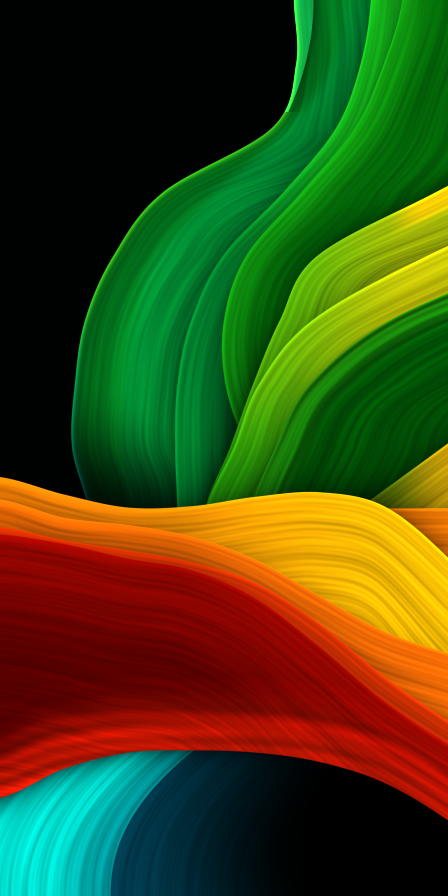
Give the GLSL for this background, as a Shadertoy shader.

```glsl
// Overlapping silky sheets: green and lime folds rise over black, an orange and
// red wave crosses below them, and a cyan fold fades out underneath.
// Each sheet is bounded by a spline edge and shaded by distance to that edge.

float gradientNoise(vec2 p) {
    vec2 cell = floor(p), f = p - cell, w = f * f * (3. - 2. * f);
    float n[4];
    for (int i = 0; i < 4; i++) {
        vec2 corner = vec2(i & 1, i >> 1);
        float angle = 6.2832 * fract(sin(dot(cell + corner, vec2(127.1, 311.7))) * 4375.8);
        n[i] = dot(vec2(cos(angle), sin(angle)), f - corner);
    }
    return mix(mix(n[0], n[1], w.x), mix(n[2], n[3], w.x), w.y);
}

// Signed distance to a Catmull-Rom edge with seven knots per canvas width
float edge(float along, float across, float k[9]) {
    float t = clamp(along * 7., 0., 7.999);
    int i = int(t);
    float f = t - float(i);
    float a = k[max(i - 1, 0)], b = k[i], c = k[i + 1], d = k[min(i + 2, 8)];
    float c1 = .5 * (c - a), c2 = a - 2.5 * b + 2. * c - .5 * d;
    float c3 = .5 * (d - a) + 1.5 * (b - c);
    float slope = 7. * (c1 + f * (2. * c2 + 3. * f * c3));
    return (across - b - f * (c1 + f * (c2 + f * c3))) / sqrt(1. + slope * slope);
}

float cover(float d) {
    float soft = .8 / iResolution.x;
    return smoothstep(-soft, soft, d);
}

// Fine fibres that run along an edge
float fibres(float d, float along) {
    return 1. + .22 * gradientNoise(vec2(d * 55., along * 2.))
              + .2 * gradientNoise(vec2(d * 140., along * 4. + 9.));
}

// Lays a fibrous sheet over the colour, with a cast shadow and a lit rim
void lay(inout vec3 col, vec3 sheet, float d, float along, float shadow) {
    col *= 1. - shadow * exp(min(d, 0.) / .035);
    sheet *= fibres(d, along) + .35 * exp(-max(d, 0.) / .006);
    col = mix(col, sheet, cover(d));
}

void mainImage(out vec4 fragColor, in vec2 fragCoord) {
    vec2 p = fragCoord / iResolution.xy * vec2(1, 2);
    float x = p.x, y = p.y, down = 2. - y;
    float right = smoothstep(.62, .94, x), rise = smoothstep(.9, 1.25, y);
    vec3 col = vec3(0, .003, .003);

    // Left green sheet, with a soft inner fold and a pale strip at the top
    float d = edge(down, x, float[9](.656, .661, .607, .365, .253, .19, .167, .161, .198));
    float inner = edge(down, x, float[9](.768, .74, .633, .477, .344, .294, .273, .271, .286));
    vec3 sheet = mix(vec3(0, .36, .08), vec3(.01, .52, .14), smoothstep(0., .11, d));
    sheet = mix(sheet, vec3(0, .59, .23), .75 * smoothstep(-.015, .025, inner));
    float strip = .7 - .9 * down * down - x, top = step(down, .25);
    sheet *= 1. - .4 * top * exp(-abs(strip) / .012);
    sheet = mix(sheet, vec3(.05, .66, .28), top * cover(strip));
    sheet *= mix(.22, 1., smoothstep(.86, 1.17, y + .5 * max(d - .05, 0.)));
    vec3 rim = mix(vec3(0, .18, .25), vec3(.25, .4, 0), smoothstep(1.1, 1.4, y));
    lay(col, sheet + rim * exp(-max(d, 0.) / .006), d, y, 0.);

    // Teal fold that turns bright green toward the top
    d = edge(down, x, float[9](.828, .805, .75, .633, .497, .427, .396, .391, .396));
    sheet = mix(vec3(0, .53, .19), vec3(.08, .74, .11), smoothstep(1.35, 1.75, y));
    lay(col, sheet * (1. - .35 * smoothstep(.03, .16, d)), d, y, .3);

    // Dark green fold
    d = edge(down, x, float[9](.898, .857, .792, .674, .549, .5, .503, .55, .62));
    sheet = mix(vec3(.06, .58, .06), vec3(.01, .41, .03), smoothstep(0., .1, d));
    lay(col, sheet, d, y, .3);

    // Lime fold, yellow where it leaves on the right
    d = edge(down, x, float[9](1.6, 1.5, 1.25, .974, .708, .625, .565, .513, .456));
    sheet = mix(vec3(.1, .56, .04), vec3(.36, .73, .03), rise);
    sheet = mix(sheet, vec3(.68, .76, .03), right);
    sheet = mix(sheet, vec3(1, .84, .02), smoothstep(.86, .95, x) * smoothstep(.055, .03, d));
    lay(col, sheet, d, x, .45);

    // Second lime fold
    d = edge(down, x, float[9](2., 1.8, 1.6, 1.28, .953, .698, .578, .521, .458));
    sheet = mix(vec3(.14, .6, .03), vec3(.46, .76, .03), rise);
    lay(col, mix(sheet, vec3(.84, .83, .03), right), d, y, .25);

    // Deep green leaf with strong fibres
    d = edge(down, x, float[9](2.2, 2., 1.8, 1.5, 1.2, .872, .693, .615, .56));
    sheet = mix(vec3(.12, .55, .04), vec3(0, .32, .02), smoothstep(0., .09, d));
    sheet *= 1. + 1.1 * gradientNoise(vec2(d * 75., y * 1.5)) * exp(-max(d, 0.) / .12);
    lay(col, sheet, d, y, .3);

    // Olive fold, and the orange ground behind the wave
    d = (x + .384 - 1.37 * y) * .59;
    sheet = mix(vec3(.34, .46, .02), vec3(.78, .62, .03), smoothstep(.85, 1., x));
    lay(col, sheet, d, x, .4);
    lay(col, vec3(1, .5, .02), min(.865 - y, x - .84), x, .2);

    // Yellow crest of the wave
    d = -edge(x, y, float[9](.935, .896, .867, .87, .891, .901, .87, .755, .594));
    sheet = mix(vec3(1, .52, .02), vec3(1, .77, .01), smoothstep(.1, .95, x));
    lay(col, sheet, d, x, .4);

    // Orange and vermilion bands
    d = -edge(x, y, float[9](.885, .844, .828, .802, .75, .669, .591, .542, .503));
    lay(col, vec3(1, .44, .02), d, x, .12);
    d = -edge(x, y, float[9](.823, .794, .771, .745, .698, .607, .49, .391, .307));
    lay(col, vec3(.88, .2, .01), d, x, .15);

    // Red body: dark in the middle, with brighter layers near its base
    d = -edge(x, y, float[9](.807, .786, .753, .727, .664, .555, .435, .339, .26));
    float base = edge(x, y, float[9](.219, .284, .32, .325, .32, .299, .253, .169, .06));
    sheet = mix(vec3(.58, .02, 0), vec3(.34, 0, 0), smoothstep(0., .28, d));
    sheet = mix(sheet, vec3(.8, .09, .01), smoothstep(.16, 0., base));
    float layers = base + .05 * x + .02 * sin(5. * x);
    sheet *= 1. + .5 * gradientNoise(vec2(layers * 45., x)) * smoothstep(.22, .05, base);
    lay(col, sheet, d, x, .2);

    // Cyan fold and dark teal that fades into black, beneath the wave
    float turn = x - .247 - .18 * pow(y / .32, 2.2);
    vec3 teal = vec3(0, .24, .32) * smoothstep(.46, 0., turn + .3 * y);
    vec3 cyan = mix(vec3(0, .88, .82), vec3(0, .56, .58), smoothstep(-.15, 0., turn));
    vec3 under = mix(cyan, teal, cover(turn)) * fibres(turn, y);
    under *= 1. - .55 * exp(min(base, 0.) / .03);
    fragColor = vec4(clamp(mix(under, col, cover(base)), 0., 1.), 1);
}
```
